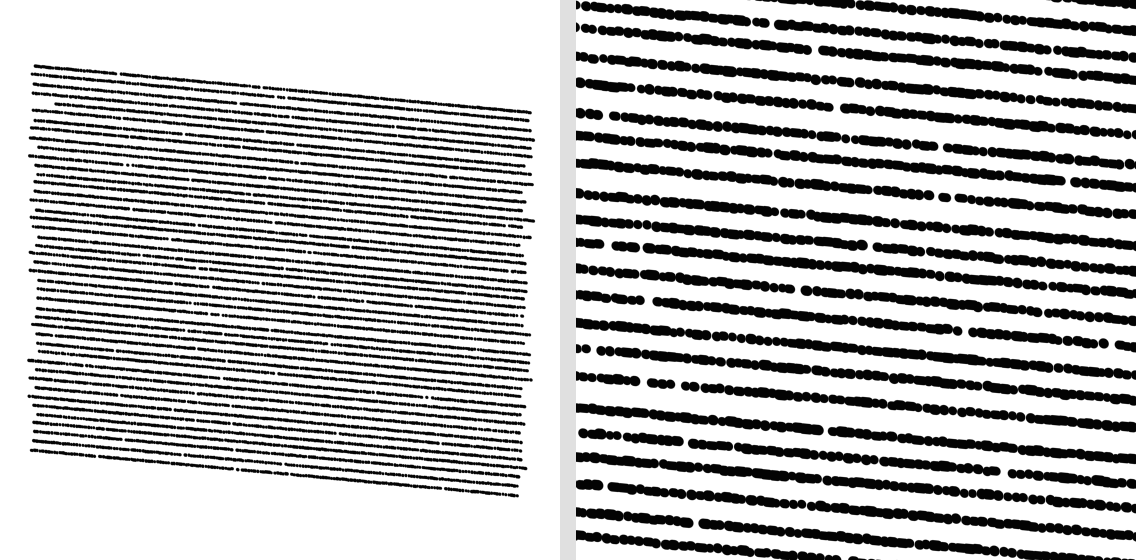
Left, the full canvas; right, a detail of the centre.
Reproduce this pattern procedurally as a WebGL 2 fragment shader.

```glsl
#version 300 es
precision highp float;

#define ROWS 44.0
#define PITCH 0.01593
#define TOP 0.8872
#define SLOPE 0.0936
#define ROW_JITTER 0.0036
#define BEAD_STEP 0.0051
#define BEAD_RADIUS 0.0029
#define BEAD_STRETCH 0.0019
#define GAP_CHANCE 0.0035
#define LEFT_EDGE 0.0585
#define RIGHT_EDGE 0.948
#define LATE_ROW 4.0

uniform vec2 u_resolution;
out vec4 fragColor;

const vec3 PAPER = vec3(1.0);
const vec3 INK = vec3(0.01);

float hash(vec2 p) {
    return fract(sin(dot(p, vec2(127.1, 311.7))) * 43758.5453);
}

// Signed distance to a horizontal capsule centred at the origin
float capsule(vec2 p, float halfLength, float radius) {
    p.x -= clamp(p.x, -halfLength, halfLength);
    return length(p) - radius;
}

// One bead, with its own offset, stretch and size
float bead(vec2 p, vec2 id) {
    vec2 jitter = vec2(hash(id + 3.1), hash(id + 17.7)) - 0.5;
    float stretch = BEAD_STRETCH * pow(hash(id + 29.3), 2.0);
    float radius = BEAD_RADIUS * mix(0.88, 1.1, hash(id + 41.9));
    return capsule(p - jitter * vec2(0.0018, 0.0009), stretch, radius);
}

// A sloping row of overlapping beads with ragged ends and rare gaps
float beadRow(vec2 p, float row) {
    float start = LEFT_EDGE + 0.020 * (hash(vec2(row, 5.3)) - 0.5);
    float end = RIGHT_EDGE - 0.010 * row / ROWS
              + 0.020 * (hash(vec2(row, 8.9)) - 0.5);
    if (row == LATE_ROW) start += 0.046;

    float beadCount = floor((end - start) / BEAD_STEP);
    float cell = floor((p.x - start) / BEAD_STEP);
    float d = 1.0;
    for (float k = -1.0; k <= 1.0; k++) {
        float i = cell + k;
        vec2 id = vec2(i, row);
        bool missing = hash(id + 53.7) < GAP_CHANCE;
        if (i < 0.0 || i >= beadCount || missing) continue;
        float center = start + (i + 0.5) * BEAD_STEP;
        d = min(d, bead(vec2(p.x - center, p.y), id));
    }
    return d;
}

void main() {
    vec2 uv = gl_FragCoord.xy / u_resolution;
    float pixel = 1.0 / min(u_resolution.x, u_resolution.y);

    // Depth below the sloping top row picks the nearest row
    float depth = TOP - SLOPE * uv.x - uv.y;
    float row = floor(depth / PITCH + 0.5);
    float shift = ROW_JITTER * (hash(vec2(row, 2.7)) - 0.5);

    float d = 1.0;
    if (row >= 0.0 && row < ROWS) {
        d = beadRow(vec2(uv.x, depth - row * PITCH - shift), row);
    }

    float ink = 1.0 - smoothstep(-0.75 * pixel, 0.75 * pixel, d);
    fragColor = vec4(mix(PAPER, INK, ink), 1.0);
}
```
